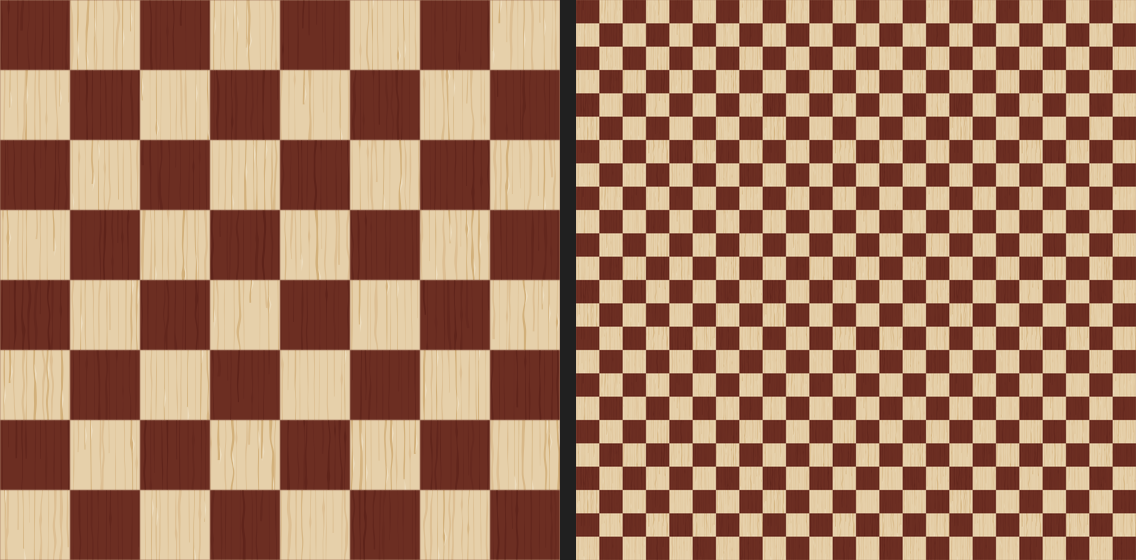
Left: one tile. Right: repeated 3 by 3.
This pattern is drawn by a WebGL 2 fragment shader. Its source:

```glsl
#version 300 es
precision highp float;
// Wooden checkerboard: cream and red-brown squares with vertical wavering grain.

#define SQUARES 8.0
#define STREAKS 11
#define STREAK_WIDTH 0.021
#define WAVER 0.022
#define EDGE_SOFTNESS 0.8
#define CREAM vec3(0.90, 0.815, 0.665)
#define CREAM_GRAIN vec3(0.865, 0.75, 0.575)
#define CREAM_DEEP vec3(0.825, 0.69, 0.48)
#define CREAM_FLECK vec3(0.93, 0.865, 0.745)
#define BROWN vec3(0.425, 0.18, 0.135)
#define BROWN_GRAIN vec3(0.365, 0.135, 0.10)

uniform vec2 u_resolution;
out vec4 fragColor;

float hash(vec2 p) {
    return fract(sin(dot(p, vec2(127.1, 311.7))) * 43758.5453);
}

// Smooth noise along one axis, in the range -1 to 1.
float noise(float t, float seed) {
    float i = floor(t);
    float f = fract(t);
    float s = f * f * (3.0 - 2.0 * f);
    return 2.0 * mix(hash(vec2(i, seed)), hash(vec2(i + 1.0, seed)), s) - 1.0;
}

// Coverage of a band of the given half width.
float band(float d, float halfWidth, float pixel) {
    float lo = max(d - 0.5 * pixel, -halfWidth);
    float hi = min(d + 0.5 * pixel, halfWidth);
    return clamp((hi - lo) / pixel, 0.0, 1.0);
}

void main() {
    vec2 board = gl_FragCoord.xy / u_resolution * SQUARES;
    vec2 pixel = SQUARES / u_resolution;
    vec2 cell = mod(floor(board), SQUARES);
    vec2 p = fract(board);
    float cellSeed = cell.x + SQUARES * cell.y + 3.0;

    vec3 light = CREAM;
    vec3 dark = BROWN;

    // Grain: one jittered streak per slot, new in every square.
    for (int k = 0; k < STREAKS; k++) {
        float seed = cellSeed * 1.37 + float(k) * 0.113;
        float place = hash(vec2(seed, 21.0));
        float size = hash(vec2(seed, 22.0));
        float tone = hash(vec2(seed, 23.0));
        float lean = hash(vec2(seed, 24.0)) - 0.5;
        float kind = hash(vec2(seed, 25.0));
        float height = hash(vec2(seed, 26.0));

        // Centre line with a slight lean and uneven waver.
        float centre = (float(k) + 0.5 + 0.75 * (place - 0.5)) / float(STREAKS);
        centre += 0.025 * lean * (p.y - 0.5);
        centre += WAVER * size * size * noise(p.y * 4.0, seed + 5.0);

        // Width swells and thins; a few streaks carry a knot.
        float width = STREAK_WIDTH * (0.45 + 1.15 * size * size);
        width *= 0.95 + 0.5 * noise(p.y * 3.0, seed + 9.0);
        float knot = (p.y - height) / 0.07;
        width += 0.02 * step(0.84, kind) * exp(-knot * knot);

        // Some streaks stop short with a blunt lower end.
        float stop = kind < 0.16 ? 0.15 + 0.55 * height : -1.0;
        float ends = clamp((p.y - stop) / pixel.y + 0.5, 0.0, 1.0);

        float streak = ends * band(p.x - centre, 0.5 * width, pixel.x);
        vec3 grain = mix(CREAM_GRAIN, CREAM_DEEP, smoothstep(0.5, 0.85, tone));
        light = mix(light, grain, streak);
        dark = mix(dark, BROWN_GRAIN, streak * (0.35 + 0.6 * tone));

        // Short pale fleck beside a few streaks.
        float fleckShape = 1.0 - abs(p.y - height) / 0.14;
        float fleckWidth = 0.012 * step(0.72, tone) * max(fleckShape, 0.0);
        float fleck = band(p.x - centre - 0.5 * width - fleckWidth, fleckWidth, pixel.x);
        light = mix(light, CREAM_FLECK, fleck);
    }

    // Alternating squares with softened borders.
    vec2 border = min(p, 1.0 - p) / (pixel * EDGE_SOFTNESS);
    vec2 side = clamp(border, 0.0, 1.0) * (1.0 - 2.0 * mod(cell, 2.0));
    float lightAmount = 0.5 + 0.5 * side.x * side.y;

    fragColor = vec4(mix(dark, light, lightAmount), 1.0);
}
```
